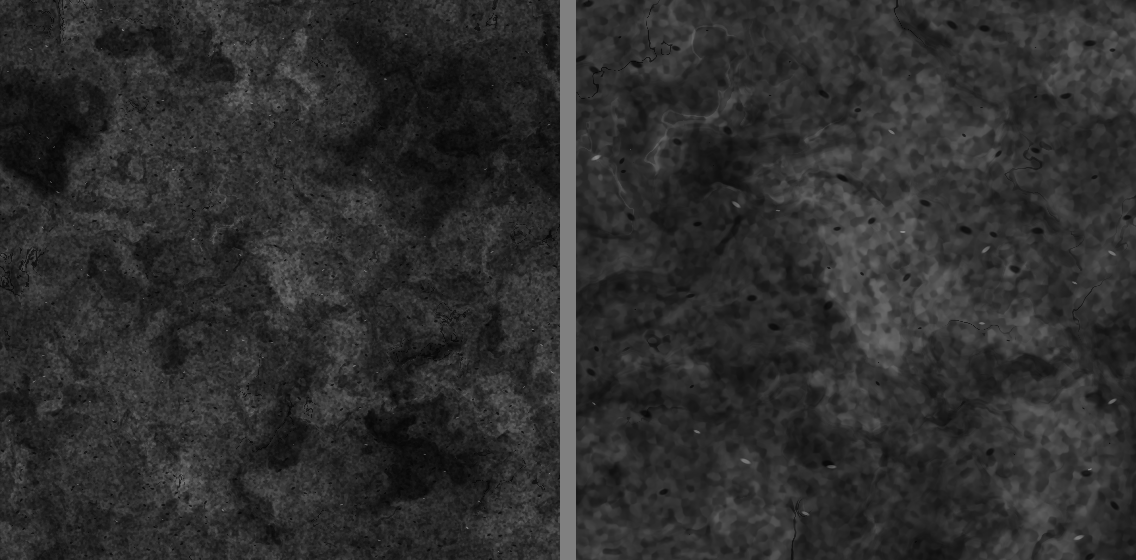
Left, the full canvas; right, a detail of the centre.
This texture is drawn by a three.js fragment shader. Its source:

```glsl
// Draws dark weathered concrete with damp stains, pale mineral crust, pits and cracks.
varying vec2 vUv;

vec3 hash3(vec2 p) {
  vec3 q = fract(p.xyx * vec3(0.1031, 0.1030, 0.0973));
  q += dot(q, q.yxz + 33.33);
  return fract((q.xxy + q.yzz) * q.zyx);
}

// Smooth cellular noise: random cell values blended by distance
float cellNoise(vec2 p) {
  vec2 cell = floor(p);
  float total = 0.0, weights = 0.0001;
  for (int y = -1; y <= 1; y++) {
    for (int x = -1; x <= 1; x++) {
      vec2 id = cell + vec2(float(x), float(y));
      vec3 h = hash3(id);
      vec2 d = id + h.xy - p;
      float w = exp(-6.0 * dot(d, d));
      total += w * h.z;
      weights += w;
    }
  }
  return total / weights;
}

float layered(vec2 p) {
  float sum = 0.0, amp = 0.474;
  for (int i = 0; i < 5; i++) {
    sum += amp * cellNoise(p);
    p = mat2(0.8, 0.6, -0.6, 0.8) * p * 2.03 + 19.7;
    amp *= 0.55;
  }
  return sum;
}

// Scattered, randomly turned ovals; share is the fraction of cells filled
float flecks(vec2 p, float share, float size, float stretch) {
  vec2 cell = floor(p);
  float mask = 0.0;
  for (int y = -1; y <= 1; y++) {
    for (int x = -1; x <= 1; x++) {
      vec2 id = cell + vec2(float(x), float(y));
      vec3 h = hash3(id + 57.0);
      float radius = size * smoothstep(1.0 - share, 1.0, h.z) + 0.001;
      float turn = 1.6 * (fract(h.x * 37.0 + h.y * 11.0) - 0.5);
      vec2 d = p - id - h.xy;
      d = mat2(cos(turn), -sin(turn), sin(turn), cos(turn)) * d;
      d.y *= stretch;
      mask = max(mask, 1.0 - smoothstep(0.4 * radius, radius, length(d)));
    }
  }
  return mask;
}

// Soft oval that wraps round the canvas edges
float stain(vec2 p, vec2 centre, vec2 radius, float slant) {
  vec2 d = fract(p - centre + 0.5) - 0.5;
  d.x += slant * d.y;
  return 1.0 - smoothstep(0.45, 1.3, length(d / radius));
}

float contour(float field, float width) {
  return 1.0 - smoothstep(0.3 * width, width, abs(field - 0.5));
}

void main() {
  vec2 p = vUv;

  // Ragged distortion of every large shape
  vec2 warp = vec2(layered(p * 9.0), layered(p * 9.0 + 40.0)) - 0.5;
  vec2 q = p + 0.2 * warp + 0.012 * sin(p.yx * vec2(17.0, 13.0) + 2.0 * sin(p * 9.0));

  float cloud = layered(q * 4.0);
  float mottle = layered(q * 24.0 + 7.0);
  float patches = layered(q * 11.0 + 83.0);
  float grain = mix(cellNoise(p * 270.0), cellNoise(p * 140.0 + 5.0), 0.4);

  float tone = 0.182 + 0.16 * (cloud - 0.5) + 0.17 * (mottle - 0.5);

  // Pale crust running down in streaks
  float crust = stain(q, vec2(0.42, 0.88), vec2(0.035, 0.14), 0.25);
  crust = max(crust, stain(q, vec2(0.53, 0.87), vec2(0.03, 0.11), 0.1));
  crust = max(crust, stain(q, vec2(0.28, 0.19), vec2(0.05, 0.19), 0.5));
  crust = max(crust, stain(q, vec2(0.72, 0.29), vec2(0.05, 0.04), -1.6));
  crust = max(crust, 0.8 * smoothstep(0.56, 0.72, layered(q * vec2(9.0, 5.0) + 3.0)));
  tone += 0.085 * crust * smoothstep(0.36, 0.56, mottle);

  // Damp dark pools
  float damp = stain(q, vec2(0.76, 0.80), vec2(0.19, 0.20), 0.0);
  damp = max(damp, stain(q, vec2(0.05, 0.75), vec2(0.10, 0.13), 0.0));
  damp = max(damp, 0.9 * stain(q, vec2(0.70, 0.19), vec2(0.14, 0.07), 0.3));
  damp = max(damp, 0.8 * stain(q, vec2(0.74, 0.38), vec2(0.14, 0.035), -0.5));
  damp = max(damp, 0.6 * stain(q, vec2(0.22, 0.47), vec2(0.15, 0.035), -0.5));
  damp = max(damp, 0.6 * smoothstep(0.54, 0.70, patches));
  tone *= 1.0 - damp * (0.58 + 0.5 * (0.5 - mottle));

  // Tide lines and cracks
  float broken = smoothstep(0.50, 0.62, layered(p * 7.0 + 31.0));
  tone += 0.06 * broken * contour(cloud, 0.010) * smoothstep(0.4, 0.6, mottle);
  tone *= 1.0 - 0.6 * broken * contour(layered(q * 6.0 + 61.0), 0.009);

  // Grain, soft spots, pits and bright chips
  tone *= 1.0 + 0.9 * (grain - 0.5);
  tone *= 1.0 - 0.35 * flecks(q * 24.0, 0.25, 0.4, 1.3);
  tone *= 1.0 - 0.65 * flecks(p * 60.0 + warp, 0.22, 0.30, 1.8);
  tone += 0.24 * flecks(p * 48.0 + 13.0, 0.07, 0.20, 2.6);

  gl_FragColor = vec4(vec3(clamp(tone, 0.03, 0.6)), 1.0);
}
```
